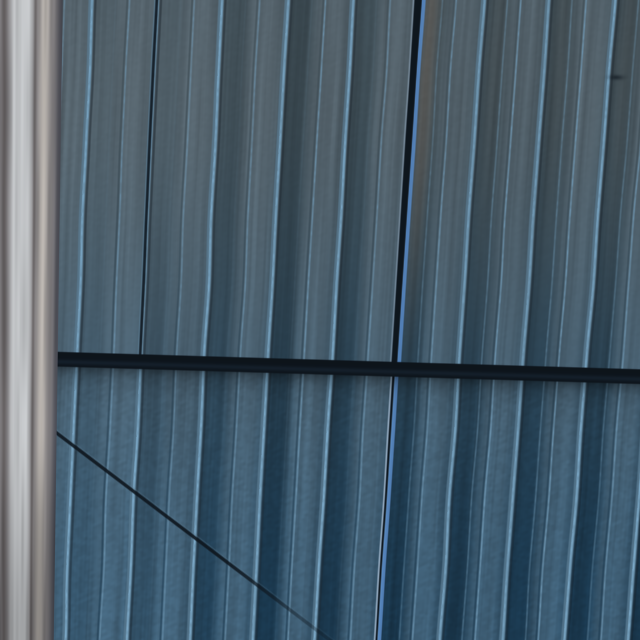
Reproduce this texture procedurally as a WebGL 1 fragment shader.

```glsl
precision highp float;
uniform vec2 u_resolution;

#define PITCH_LOW 0.0977
#define PITCH_HIGH 0.1020
#define FIRST_LOW 0.100
#define FIRST_HIGH 0.143
#define RIDGE_HALF 0.0042
#define THIN_HALF 0.0013
#define THIN_AT 0.58
#define SEAM_HALF 0.0055
#define BAR_HALF 0.0115
#define CABLE_HALF 0.0026
#define WEAR 0.16

const vec3 INK = vec3(0.055, 0.085, 0.115);
const vec3 SKY_EDGE = vec3(0.44, 0.60, 0.71);
const vec3 PALE = vec3(0.74, 0.75, 0.76);

float hash(vec2 p) {
  vec3 q = fract(vec3(p.xyx) * 0.1031);
  q += dot(q, q.yzx + 33.33);
  return fract((q.x + q.y) * q.z);
}

float noise(vec2 p) {
  vec2 i = floor(p), f = fract(p);
  f = f * f * (3.0 - 2.0 * f);
  return mix(mix(hash(i), hash(i + vec2(1.0, 0.0)), f.x),
             mix(hash(i + vec2(0.0, 1.0)), hash(i + 1.0), f.x), f.y);
}

// Soft-edged stripe of half width w around distance zero
float stripe(float d, float w) {
  float soft = 0.0007 + 0.6 / u_resolution.y;
  return 1.0 - smoothstep(w - soft, w + soft, abs(d));
}

float bump(float x, float center, float width) {
  float d = (x - center) / width;
  return exp(-d * d);
}

// Corrugated sheet: leaning ridges that converge slightly downwards
vec3 sheet(vec2 p, float barY) {
  float pitch = mix(PITCH_LOW, PITCH_HIGH, p.y);
  float s = (p.x - mix(FIRST_LOW, FIRST_HIGH, p.y)) / pitch;
  s += 0.025 * (noise(vec2(s * 1.5, p.y * 9.0)) - 0.5);
  float bay = floor(s), f = fract(s);
  float ridgeId = floor(s + 0.5);
  float d = (s - ridgeId) * pitch;
  float below = 1.0 - smoothstep(barY - 0.01, barY + 0.01, p.y);
  float late = step(5.0, s);

  // Flats and shaded valleys
  vec3 flatTone = mix(vec3(0.26, 0.385, 0.475), vec3(0.335, 0.39, 0.425), smoothstep(0.0, 0.9, p.y));
  vec3 valley = mix(vec3(0.10, 0.215, 0.30), vec3(0.23, 0.285, 0.315), smoothstep(0.0, 0.95, p.y));
  float depth = mix(0.35, 1.0, smoothstep(0.5, 3.0, s)) * (0.8 + 0.25 * hash(vec2(bay, 4.0)));
  float shade = smoothstep(0.02, 0.10, f) * (1.0 - smoothstep(0.28, 0.56, f));
  shade += 0.35 * smoothstep(0.80, 0.97, f);
  vec3 col = mix(flatTone, valley, clamp(shade * depth + 0.12 * late, 0.0, 1.0));
  float warm = bump(s, 5.2, 0.13) + 0.35 * late * bump(f, 0.25, 0.15);
  col = mix(col, vec3(0.34, 0.345, 0.34), 0.75 * warm * smoothstep(0.35, 0.9, p.y));

  // Long streaks and fine ripple
  float streak = noise(vec2(s * 13.0, p.y * 2.5)) + 0.5 * noise(vec2(s * 31.0, p.y * 5.0));
  col *= 1.0 + WEAR * (streak - 0.75);
  float ripple = noise(vec2(p.x * 130.0 + p.y * 60.0, p.y * 190.0 - p.x * 90.0));
  col *= 1.0 + WEAR * (0.2 + 0.4 * below) * (ripple - 0.5);

  // Thin folds, doubled beyond the main seam
  float twist = 0.65 + 0.35 * noise(vec2(bay * 7.0, p.y * 170.0));
  float foldGain = (0.45 + 0.3 * hash(vec2(bay, 9.0)) + 0.2 * late) * twist;
  float fold = (f - THIN_AT) * pitch;
  col = mix(col, valley, 0.55 * stripe(fold + 0.0035, 0.0015));
  col = mix(col, SKY_EDGE, foldGain * stripe(fold, THIN_HALF));
  float second = (f - 0.37) * pitch;
  col = mix(col, SKY_EDGE, foldGain * mix(0.12, 0.55, late) * stripe(second, THIN_HALF));

  // Main ridges
  float gain = 0.62 + 0.25 * hash(vec2(ridgeId, 2.0)) + 0.1 * below;
  col = mix(col, SKY_EDGE * 0.8, 0.75 * stripe(d, RIDGE_HALF));
  col = mix(col, SKY_EDGE * 1.12, gain * twist * stripe(d - 0.0012, RIDGE_HALF * 0.4));
  col = mix(col, INK, 0.4 * stripe(d - 0.0065, 0.0018));

  // Overlap seams: a narrow one and a wide one
  float narrow = (s - 1.0) * pitch, wide = (s - 5.0) * pitch;
  col = mix(col, INK, 0.9 * (1.0 - below) * stripe(narrow, SEAM_HALF * 0.4));
  float gap = SEAM_HALF * mix(0.65, 1.0, p.y) * mix(1.0, 0.4, below);
  col = mix(col, vec3(0.34, 0.53, 0.76), 0.9 * stripe(wide - gap - 0.003, 0.0032));
  col = mix(col, PALE * vec3(0.8, 0.9, 1.0), mix(0.5, 0.9, below) * stripe(wide + gap + 0.001, 0.0017));
  col = mix(col, INK, stripe(wide, gap));
  return col;
}

// Rounded pale post; t runs from 0 to 1 across its width
vec3 post(float t, float y) {
  vec3 col = vec3(0.47, 0.46, 0.47);
  float face = smoothstep(0.10, 0.24, t) * (1.0 - smoothstep(0.46, 0.60, t));
  col = mix(col, PALE, face);
  col = mix(col, vec3(0.70, 0.68, 0.66), bump(t, 0.72, 0.09));
  col = mix(col, vec3(0.34, 0.32, 0.32), 0.7 * bump(t, 0.07, 0.04) + 0.6 * bump(t, 0.57, 0.025));
  col = mix(col, vec3(0.24, 0.25, 0.29), 0.8 * smoothstep(0.86, 1.0, t));
  col *= mix(0.82, 1.0, smoothstep(0.0, 0.35, y));
  return col * (1.0 + WEAR * (noise(vec2(t * 22.0, y * 6.0)) - 0.5));
}

void main() {
  vec2 p = gl_FragCoord.xy / u_resolution;
  float barY = 0.4415 - 0.030 * p.x;
  vec3 col = sheet(p, barY);

  // Small scuff near the upper right
  col = mix(col, INK, 0.6 * bump(p.x, 0.963, 0.011) * bump(p.y, 0.879, 0.004));

  // Slanting cable, fading towards its foot
  float cable = (p.y - 0.323 + 0.758 * (p.x - 0.089)) * 0.797;
  float fade = 1.0 - 0.65 * smoothstep(0.34, 0.51, p.x);
  col = mix(col, SKY_EDGE * 0.75, 0.3 * fade * stripe(cable - 0.004, 0.001));
  col = mix(col, INK, 0.9 * fade * stripe(cable, CABLE_HALF));

  // Horizontal bar and its cast shadow
  float drop = barY - p.y;
  col *= 1.0 - 0.4 * step(0.0, drop) * exp(-max(drop - BAR_HALF, 0.0) / 0.016);
  col = mix(col, INK * (0.9 + 0.5 * bump(drop, 0.004, 0.004)), stripe(drop, BAR_HALF));

  // Post in front of everything
  float edge = mix(0.084, 0.098, p.y);
  float cover = 1.0 - smoothstep(-0.0012, 0.0012, p.x - edge);
  col = mix(col, post(p.x / edge, p.y), cover);
  gl_FragColor = vec4(col, 1.0);
}
```
